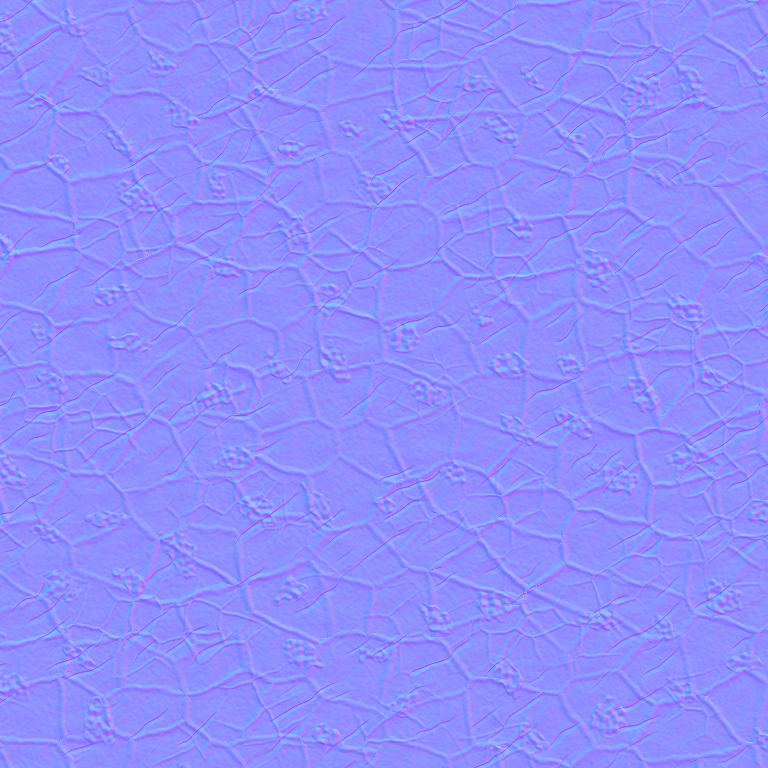
Reproduce this texture map procedurally as a three.js fragment shader.

```glsl
// Normal map of crumpled, creased hide. A height field is summed from cellular
// creases, slanted hairline cracks, rough scabs and fine gradient-noise grain;
// its finite-difference slope is then encoded as a softly limited normal colour.
varying vec2 vUv;

const vec3 FLAT_COLOR = vec3(0.56, 0.56, 1.0);
const vec2 TINT_RANGE = vec2(0.25, 0.27);   // largest red and green swing
const float SLOPE_STEP = 0.0011;            // sampling distance for slopes

const vec2 CREASE_CELLS = vec2(12.0, 14.5); // large creases per canvas
const float CREASE_HEIGHT = 0.0021;
const float CREASE_WIDTH = 0.085;           // half width, in cells
const vec2 FOLD_CELLS = vec2(20.0, 25.0);   // small secondary folds
const float FOLD_HEIGHT = 0.0014;
const float WARP = 0.011;

const float CRACK_ANGLE = 0.62;
const float CRACK_ROWS = 40.0;
const float CRACK_DEPTH = 0.0021;
const float CRACK_WIDTH = 0.075;            // steep side, in rows

const float SCAB_CELLS = 11.0;
const float SCAB_SHARE = 0.68;
const float SCAB_ROUGHNESS = 0.0050;

const float SWELL_HEIGHT = 0.0022;
const float GRAIN_HEIGHT = 0.0006;

vec2 hash2(vec2 p) {
  vec3 q = fract(p.xyx * vec3(0.1031, 0.1030, 0.0973));
  q += dot(q, q.yzx + 33.33);
  return fract((q.xx + q.yz) * q.zy);
}

vec2 rotate(vec2 p, float a) {
  float c = cos(a), s = sin(a);
  return vec2(c * p.x + s * p.y, c * p.y - s * p.x);
}

// Gradient noise, roughly -0.7 to 0.7
float corner(vec2 cell, vec2 offset) {
  return dot(hash2(cell + 71.0) * 2.0 - 1.0, offset);
}

float noise(vec2 p) {
  vec2 i = floor(p), f = fract(p);
  vec2 u = f * f * f * (f * (f * 6.0 - 15.0) + 10.0);
  vec2 e = vec2(1.0, 0.0);
  return mix(mix(corner(i, f), corner(i + e, f - e), u.x),
             mix(corner(i + e.yx, f - e.yx), corner(i + e.xx, f - e.xx), u.x), u.y);
}

// Raised cell borders; each cell floor also sits at its own level
float creases(vec2 p) {
  vec2 base = floor(p), nearCell = base;
  vec2 nearest = vec2(9.0), second = vec2(9.0);
  for (int y = -1; y <= 1; y++) {
    for (int x = -1; x <= 1; x++) {
      vec2 cell = base + vec2(float(x), float(y));
      vec2 r = cell + 0.08 + 0.84 * hash2(cell) - p;
      if (dot(r, r) < dot(nearest, nearest)) {
        second = nearest;
        nearest = r;
        nearCell = cell;
      } else if (dot(r, r) < dot(second, second)) {
        second = r;
      }
    }
  }
  float border = 0.5 * (dot(second, second) - dot(nearest, nearest))
               / max(length(second - nearest), 0.01);
  float ridge = 1.0 - smoothstep(0.0, CREASE_WIDTH, border);
  float level = 0.55 * (hash2(nearCell + 19.0).x - 0.5);
  return ridge + level * smoothstep(0.0, 1.8 * CREASE_WIDTH, border);
}

// Broken slanted grooves: steep on one side, gentle on the other
float cracks(vec2 p) {
  vec2 q = rotate(p, CRACK_ANGLE);
  float v = q.y * CRACK_ROWS + 1.1 * noise(p * 9.0) + 0.35 * noise(p * 38.0);
  float x = fract(v) - 0.5;
  float groove = x > 0.0 ? 1.0 - smoothstep(0.0, CRACK_WIDTH, x)
                         : 1.0 - smoothstep(0.0, 3.0 * CRACK_WIDTH, -x);
  float run = noise(vec2(q.x * 13.0, floor(v) * 3.37 + 0.5));
  return groove * smoothstep(0.02, 0.22, run);
}

// Scattered ragged patches leaning down to the right
float scabs(vec2 p) {
  vec2 g = rotate(p, 0.33) * SCAB_CELLS + 0.5 * noise(p * 7.0);
  vec2 cell = floor(g), rnd = hash2(cell + 5.0);
  vec2 r = rotate(fract(g) - 0.5 - 0.3 * (rnd - 0.5), -1.25 + rnd.x);
  float radius = mix(0.17, 0.30, rnd.y);
  float d = length(r * vec2(0.9, 1.6)) + 0.20 * noise(p * 65.0) - radius;
  float present = step(hash2(cell + 43.0).x, SCAB_SHARE);
  return present * (1.0 - smoothstep(-0.06, 0.02, d));
}

float height(vec2 p) {
  vec2 w = p + WARP * vec2(noise(p * 17.0), noise(p * 17.0 + 31.0))
             + 0.0035 * vec2(noise(p * 60.0), noise(p * 60.0 + 13.0));
  float h = CREASE_HEIGHT * (0.8 + 0.8 * noise(p * 10.0)) * creases(w * CREASE_CELLS);
  float foldMask = smoothstep(-0.15, 0.3, noise(p * 8.0 + 7.0));
  h += FOLD_HEIGHT * foldMask * creases(rotate(w, 0.45) * FOLD_CELLS + 40.0);
  h -= CRACK_DEPTH * cracks(p);
  h += scabs(p) * (0.0012 + SCAB_ROUGHNESS * noise(p * 125.0));
  h += SWELL_HEIGHT * noise(rotate(p, CRACK_ANGLE) * vec2(26.0, 42.0));
  return h + GRAIN_HEIGHT * (noise(p * 130.0) + 0.5 * noise(p * 240.0));
}

void main() {
  vec2 p = vUv + 3.0;
  vec2 e = vec2(SLOPE_STEP, 0.0);
  float h = height(p);
  vec2 slope = (h - vec2(height(p + e), height(p + e.yx))) / SLOPE_STEP;
  vec2 tilt = slope / sqrt(1.0 + dot(slope, slope));
  gl_FragColor = vec4(FLAT_COLOR + vec3(TINT_RANGE * tilt, 0.0), 1.0);
}
```
